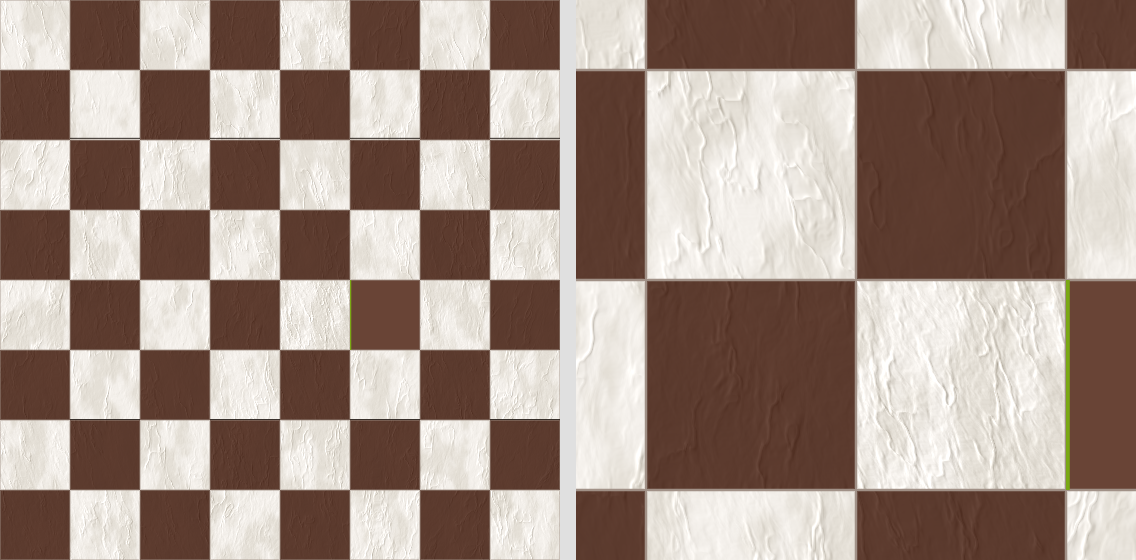
Left: the whole. Right: its middle third, enlarged.
Write a WebGL 1 fragment shader that draws this pattern.

```glsl
precision highp float;

uniform vec2 u_resolution;

const float TILES = 8.0;
const vec3 DARK = vec3(0.36, 0.23, 0.18);
const vec3 PALE = vec3(0.955, 0.94, 0.92);
const vec3 CREAM = vec3(0.895, 0.875, 0.84);
const vec3 JOINT = vec3(0.63, 0.57, 0.53);
const vec3 SEAM = vec3(0.16, 0.13, 0.11);
const vec3 PLAIN = vec3(0.41, 0.265, 0.21);
const vec3 GREEN = vec3(0.48, 0.66, 0.08);

// Lengths below are in tile widths
const vec2 VEIN_SCALE = vec2(7.0, 2.6);
const vec2 LIGHT_STEP = vec2(0.013, -0.006);
const float JOINT_HALF = 0.006;
const float SEAM_HALF = 0.007;
const float GREEN_WIDTH = 0.018;
const float PALE_RELIEF = 0.19;
const float DARK_RELIEF = 0.055;
const vec2 PLAIN_TILE = vec2(5.0, 3.0);
const vec2 ROUGH_TILE = vec2(4.0, 3.0);

float hash(vec2 p) {
  vec3 q = fract(p.xyx * 0.1031);
  q += dot(q, q.yzx + 33.33);
  return fract((q.x + q.y) * q.z);
}

float noise(vec2 p) {
  vec2 i = floor(p);
  vec2 f = fract(p);
  f = f * f * (3.0 - 2.0 * f);
  return mix(mix(hash(i), hash(i + vec2(1.0, 0.0)), f.x),
             mix(hash(i + vec2(0.0, 1.0)), hash(i + 1.0), f.x), f.y);
}

float fbm(vec2 p) {
  float sum = 0.0;
  float gain = 0.5;
  for (int i = 0; i < 4; i++) {
    sum += gain * noise(p);
    p = p * 2.03 + 17.3;
    gain *= 0.5;
  }
  return sum;
}

// Upright, broken creases with a fine grain
float stoneHeight(vec2 p, vec2 seed, float rough) {
  p.x += (hash(seed) - 0.5) * 0.5 * p.y;
  vec2 q = p * VEIN_SCALE * (1.0 + 0.6 * rough) + seed;
  q.x += 1.6 * fbm(q * 0.9 + 41.0);
  float ridge = 1.0 - abs(2.0 * fbm(q) - 0.94);
  float crease = pow(clamp(ridge, 0.0, 1.0), 9.0);
  float broken = smoothstep(0.3, 0.7, noise(q * 0.8 + 73.0));
  float grain = fbm(q * vec2(3.5, 4.0) + 9.0);
  return crease * broken + grain * (0.45 + 0.9 * rough);
}

// Antialiased cover of a band around distance zero
float band(float dist, float halfWidth, float pixel) {
  return clamp((halfWidth - abs(dist)) / pixel + 0.5, 0.0, 1.0)
       * min(1.0, 2.0 * halfWidth / pixel + 0.2);
}

void main() {
  vec2 grid = gl_FragCoord.xy / u_resolution * TILES;
  float pixel = TILES / min(u_resolution.x, u_resolution.y);
  vec2 tile = mod(floor(grid), TILES);
  vec2 p = fract(grid);
  float pale = mod(tile.x + tile.y, 2.0);

  // Stone relief, differing from tile to tile
  vec2 seed = tile * vec2(23.0, 31.0) + 5.0;
  float roughTile = float(all(equal(tile, ROUGH_TILE)));
  float rough = max(roughTile, 0.45 * hash(seed + 3.0));
  float relief = stoneHeight(p + LIGHT_STEP, seed, rough)
               - stoneHeight(p, seed, rough);
  float patches = fbm(p * vec2(5.0, 2.5) + seed + 57.0);
  vec3 paleStone = mix(PALE, CREAM, smoothstep(0.34, 0.62, patches));
  paleStone += relief * PALE_RELIEF * vec3(0.96, 1.0, 1.08);
  vec3 darkStone = DARK * (0.97 + 0.06 * patches) + relief * DARK_RELIEF;
  vec3 color = mix(darkStone, paleStone, pale);

  // One smooth tile with a green left border
  float plain = float(all(equal(tile, PLAIN_TILE)));
  color = mix(color, PLAIN, plain);

  // Thin joints
  vec2 edge = min(p, 1.0 - p);
  color = mix(color, JOINT, band(min(edge.x, edge.y), JOINT_HALF, pixel));
  color = mix(color, GREEN, plain * band(p.x, GREEN_WIDTH, pixel));

  // Dark seams at the foot of pale tiles in every fourth row
  float seamRow = pale * float(mod(tile.y, 4.0) == 2.0);
  float seamHeight = tile.y > 4.0 ? 0.024 : 0.006;
  color = mix(color, SEAM, seamRow * band(p.y - seamHeight, SEAM_HALF, pixel));

  gl_FragColor = vec4(clamp(color, 0.0, 1.0), 1.0);
}
```
